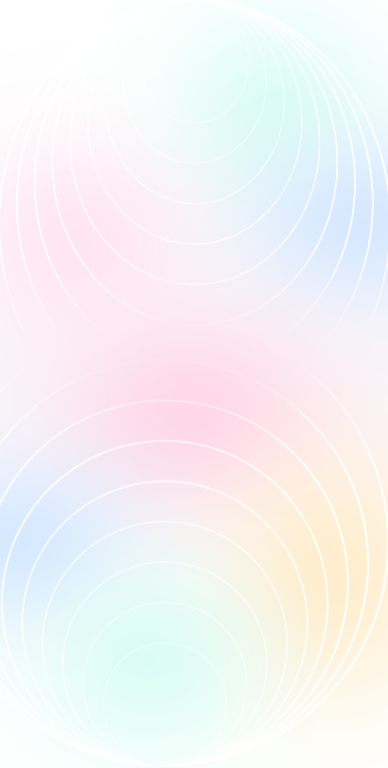
A Shadertoy shader for this background:

```glsl
// Pastel gradient backdrop with two fans of nested white rings.

// Soft elliptical weight, 1 at the centre.
float glow(vec2 p, vec2 centre, vec2 radius) {
    vec2 d = (p - centre) / radius;
    return exp(-dot(d, d));
}

// Nested rings that all touch the origin and grow along +y.
float ringFan(vec2 p, float squash, float fadeStart, float fadeEnd) {
    float pixel = 1.0 / iResolution.y;
    float coverage = 0.0;
    for (int i = 0; i < 9; i++) {
        float k = float(i);
        float radius = 0.080 + 0.0263 * k;
        float edge = abs(length(vec2(p.x / squash, p.y - radius)) - radius);
        float halfWidth = 0.001 + 0.00007 * k;
        float line = 1.0 - smoothstep(halfWidth - 0.5 * pixel, halfWidth + 0.5 * pixel, edge);
        coverage = max(coverage, line * min(0.35 + 0.09 * k, 0.85));
    }
    return coverage * (1.0 - smoothstep(fadeStart, fadeEnd, p.y));
}

void mainImage(out vec4 fragColor, in vec2 fragCoord) {
    // Canvas height is one unit; x spans about 0 to 0.505.
    vec2 p = fragCoord / iResolution.y;
    p.x *= 0.5039 * iResolution.y / iResolution.x;

    vec3 mint = vec3(0.86, 0.99, 0.96);
    vec3 blue = vec3(0.84, 0.91, 1.00);
    vec3 blush = vec3(1.00, 0.90, 0.945);
    vec3 rose = vec3(1.00, 0.84, 0.915);
    vec3 cream = vec3(1.00, 0.93, 0.80);

    // White ground with a faint lilac band across the middle.
    float band = (p.y - 0.52) / 0.22;
    vec3 color = mix(vec3(0.997, 1.0, 0.998), vec3(0.98, 0.97, 0.985), exp(-band * band));

    // Colour clouds.
    color = mix(color, mint, glow(p, vec2(0.36, 0.85), vec2(0.13, 0.13)));
    color = mix(color, blue, glow(p, vec2(0.47, 0.71), vec2(0.15, 0.11)));
    color = mix(color, blush, glow(p, vec2(0.10, 0.69), vec2(0.14, 0.12)));
    color = mix(color, rose, glow(p, vec2(0.25, 0.46), vec2(0.17, 0.13)));
    color = mix(color, blue, glow(p, vec2(0.03, 0.29), vec2(0.14, 0.11)));
    color = mix(color, cream, glow(p, vec2(0.43, 0.25), vec2(0.14, 0.16)));
    color = mix(color, mint, glow(p, vec2(0.19, 0.14), vec2(0.14, 0.12)));

    // Ring fans hanging from the top and rising from the bottom.
    float rings = max(ringFan(vec2(p.x - 0.253, 1.0 - p.y), 0.875, 0.30, 0.47),
                      ringFan(vec2(p.x - 0.214, p.y - 0.003), 1.0, 0.36, 0.56));
    fragColor = vec4(mix(color, vec3(1.0), rings), 1.0);
}
```
